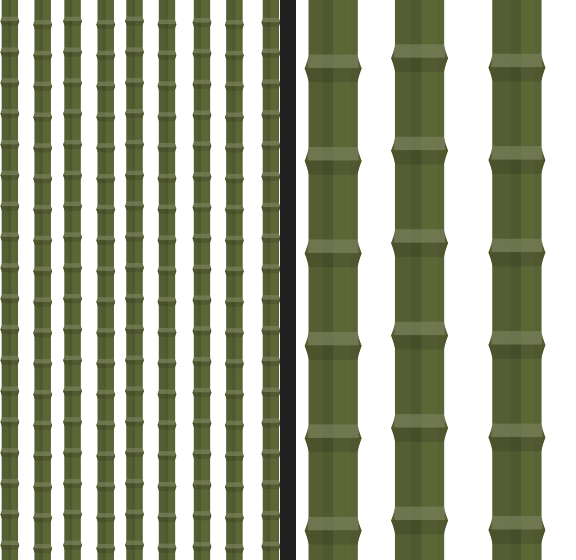
Left: the whole. Right: its middle third, enlarged.
This pattern is drawn by a Shadertoy shader. Its source:

```glsl
// Nine upright bamboo stalks on white, each ringed by evenly spaced nodes.
// Every column has its own centre and node height; a stalk is a flared strip
// shaded with flat vertical facets, plus a light and a dark band at each node.

float hash(float n) {
    n = fract(n * 0.1031 + 0.37);
    n *= n + 33.33;
    return fract(n * (n + n));
}

// Smoothed step, one where v exceeds the edge
float above(float edge, float v, float soft) {
    return smoothstep(edge - soft, edge + soft, v);
}

// Flat facets across the stalk, from left to right
vec3 facets(float x, float seed, float soft) {
    float seam = mix(-0.04, 0.05, hash(seed));
    vec3 shade = vec3(0.335, 0.370, 0.195);
    shade = mix(shade, vec3(0.312, 0.345, 0.183), above(seam - 0.11, x, soft));
    shade = mix(shade, vec3(0.362, 0.402, 0.212), above(seam, x, soft));
    return mix(shade, vec3(0.350, 0.388, 0.208), above(0.19, x, soft));
}

void mainImage(out vec4 fragColor, in vec2 fragCoord) {
    // Column centres within their cells, and node heights from the top
    const float centre[9] = float[9](0.316, 0.371, 0.332, 0.398, 0.324,
                                     0.367, 0.492, 0.535, 0.707);
    const float nodeAt[9] = float[9](0.69, 0.80, 0.69, 0.797, 0.686,
                                     0.788, 0.735, 0.80, 0.725);
    vec2 uv = fragCoord / iResolution.xy;
    vec2 grid = vec2(9.0, 18.17);
    vec2 p = vec2(uv.x, 1.0 - uv.y) * grid;
    vec2 soft = 0.6 * grid / iResolution.xy;

    int column = clamp(int(p.x), 0, 8);
    float x = p.x - float(column) - centre[column];
    float y = fract(p.y - nodeAt[column] + 0.5) - 0.5;

    // Outline: straight sides that flare to a pointed rim at the node
    float flare = max(0.0, 1.0 - abs(y) / 0.15);
    float halfWidth = 0.264 + 0.042 * pow(flare, 1.4);
    float stalk = 1.0 - above(halfWidth, abs(x), soft.x);

    // Node bands: highlight over the rim, shadow under it
    vec3 colour = facets(x, float(column), soft.x);
    float light = above(-0.15, y, soft.y) * (1.0 - above(-0.005, y, soft.y));
    float dark = above(-0.005, y, soft.y) * (1.0 - above(0.15, y, soft.y));
    colour = mix(colour, vec3(0.47, 0.50, 0.36), 0.7 * light);
    colour *= 1.0 - 0.12 * dark;

    // Darker rim tips
    float tip = above(0.27, abs(x), soft.x) * above(0.5, flare, 0.2);
    colour = mix(colour, vec3(0.31, 0.32, 0.14), 0.7 * tip);

    fragColor = vec4(mix(vec3(1.0), colour, stalk), 1.0);
}
```
